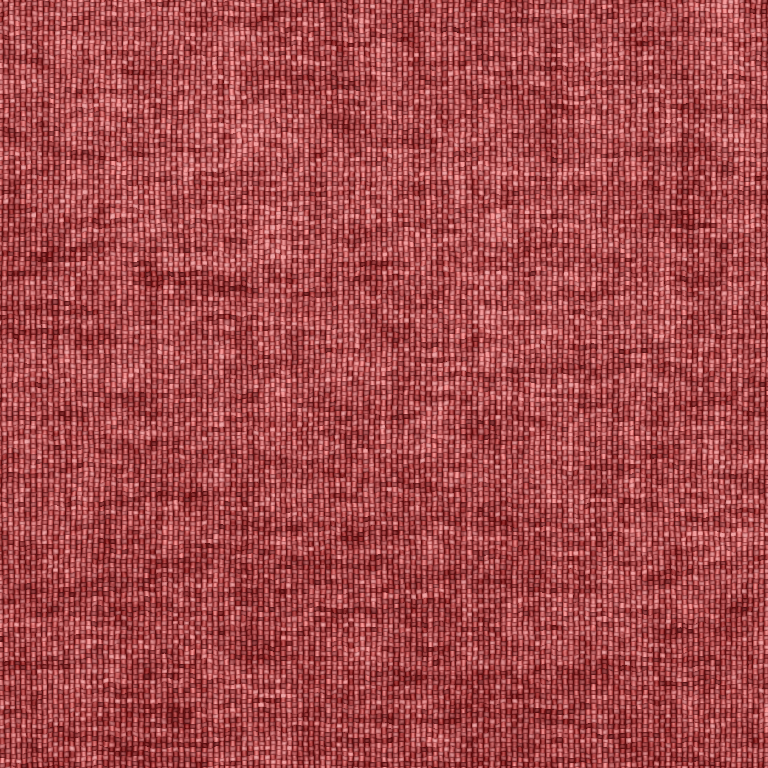
A WebGL 2 fragment shader for this texture:

```glsl
#version 300 es
precision highp float;

#define WARP_COUNT 136.0
#define WEFT_COUNT 160.0
#define RELIEF 0.76
#define CELL_VARIATION 0.28
#define STREAK_STRENGTH 0.30
#define SLUB_DARKNESS 0.24
#define BAND_STRENGTH 0.13
#define GRAIN_STRENGTH 0.26
#define SHADOW_RED vec3(0.36, 0.05, 0.055)
#define MID_RED vec3(0.66, 0.28, 0.285)
#define HIGHLIGHT_PINK vec3(0.96, 0.63, 0.63)

uniform vec2 u_resolution;
out vec4 fragColor;

const float PI = 3.14159;

// Integer hash, 0 to 1
float hash(vec2 cell) {
    uvec2 q = uvec2(ivec2(cell)) * uvec2(1597u, 3571u);
    uint n = (q.x ^ (q.y << 7)) * 747796u + 28913u;
    n = ((n >> 15) ^ n) * 277803u;
    n = ((n >> 13) ^ n) * 668265u;
    n = (n >> 16) ^ n;
    return float(n & 65535u) / 65535.0;
}

// Smooth value noise, 0 to 1
float noise(vec2 p) {
    vec2 i = floor(p);
    vec2 f = fract(p);
    f = f * f * (3.0 - 2.0 * f);
    float low = mix(hash(i), hash(i + vec2(1.0, 0.0)), f.x);
    float high = mix(hash(i + vec2(0.0, 1.0)), hash(i + 1.0), f.x);
    return mix(low, high, f.y);
}

vec3 dyeColor(float tone) {
    vec3 lower = mix(SHADOW_RED, MID_RED, clamp(tone * 2.0, 0.0, 1.0));
    return mix(lower, HIGHLIGHT_PINK, clamp(tone * 2.0 - 1.0, 0.0, 1.0));
}

void main() {
    vec2 uv = gl_FragCoord.xy / u_resolution;

    // Warp runs nearly straight, weft wanders a little more
    vec2 sway = vec2(noise(uv * vec2(9.0, 5.0)), noise(uv * vec2(8.0, 6.0) + 40.0));
    vec2 wobble = vec2(noise(uv * 60.0 + 90.0), noise(uv * 70.0 + 170.0));
    vec2 thread = uv * vec2(WARP_COUNT, WEFT_COUNT) + sway * 0.7 + wobble * vec2(0.2, 0.6);
    vec2 cell = floor(thread);

    // Plain weave: upright ribs of warp with rounded dots of weft between
    vec2 wave = sin(PI * thread);
    vec2 roundness = abs(wave);
    float warpOver = smoothstep(-0.3, 0.3, wave.x * wave.y);
    float weftDot = sqrt(roundness.x * roundness.y);
    float height = mix(weftDot, roundness.x, warpOver);

    // Uneven yarn: each weft row has its own streaks and thin dark slubs
    float rowShift = hash(vec2(cell.y, 7.0)) * 50.0;
    float streak = noise(vec2(uv.x * 24.0 + rowShift, cell.y * 3.0)) - 0.5;
    float slub = noise(vec2(uv.x * 18.0 + rowShift, cell.y * 3.0 + 700.0));
    float weftTone = STREAK_STRENGTH * streak + 0.08;
    weftTone -= SLUB_DARKNESS * smoothstep(0.68, 0.92, slub);
    float warpTone = 0.24 * (noise(vec2(cell.x * 3.0, uv.y * 14.0 + 300.0)) - 0.5);
    float yarnTone = mix(weftTone, warpTone + weftTone * 0.35, warpOver);

    // Wider bands along both thread directions and soft overall shading
    float bands = noise(uv * vec2(6.0, 50.0) + 500.0) - 0.5;
    bands += noise(uv * vec2(46.0, 5.0) + 600.0) - 0.5;
    float shading = 0.08 * (noise(uv * 3.0 + 20.0) - 0.5);
    shading += 0.08 * (smoothstep(0.0, 0.5, uv.y) - 0.75);

    // Individual stitches and fine fibre
    float stitch = hash(cell + 1000.0) - 0.5;
    float fibre = noise(uv * vec2(300.0, 260.0) + 2000.0) - 0.5;

    float tone = 0.45 + RELIEF * (height - 0.62) + yarnTone + shading;
    tone += BAND_STRENGTH * bands + CELL_VARIATION * stitch + GRAIN_STRENGTH * fibre;

    // Warp yarn is a purer red, weft yarn slightly greyer
    vec3 color = dyeColor(tone);
    float greyness = 0.5 - warpOver + 0.8 * (hash(cell + 3000.0) - 0.5);
    color += greyness * vec3(-0.025, 0.03, 0.035);

    fragColor = vec4(clamp(color, 0.0, 1.0), 1.0);
}
```
